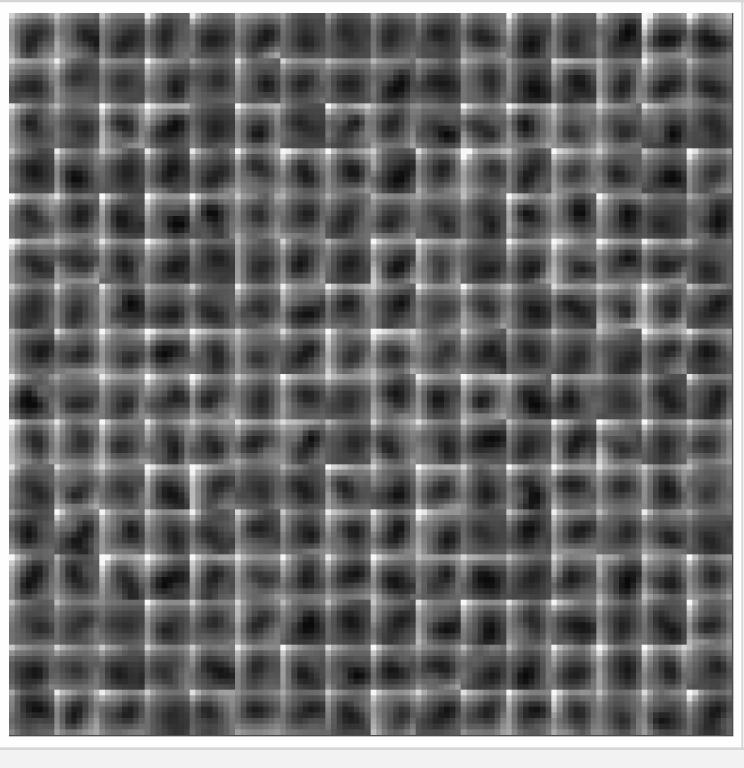
Reproduce this pattern procedurally as a WebGL 2 fragment shader.

```glsl
#version 300 es
precision highp float;
// Draws a 16 x 16 grid of grey 8 x 8 filter tiles, lit at the top left, in a white frame.

uniform vec2 u_resolution;
out vec4 fragColor;

// Layout, as fractions of the canvas
const vec2 PANEL_LO = vec2(0.0121, 0.0430);
const vec2 PANEL_HI = vec2(0.9839, 0.9831);
const vec2 OUTLINE = vec2(0.0015, 0.0015);
const float FRAME_RIGHT = 0.9965;
const float FRAME_TOP = 0.9970;
const float FRAME_BOTTOM = 0.0270;
const float RULE_WIDTH = 0.0035;

// Grid
const float TILES = 16.0;
const float CELLS = 8.0;

// Greys
const float WHITE = 0.995;
const float FOOTER = 0.95;
const float RULE = 0.84;
const float OUTLINE_GREY = 0.30;

// Tile shading
const float BASE = 0.215;
const float EDGE_LIGHT = 0.20;
const float EDGE_FALLOFF = 3.6;
const float CORNER_LIGHT = 0.25;
const float FAR_LIGHT = 0.11;
const float BLOB_DARK = 0.19;
const float MOTTLE = 0.16;
const int SAMPLES = 3;
const float FILTER_WIDTH = 1.3;

float hash(vec2 p) {
  return fract(sin(dot(p, vec2(127.1, 311.7))) * 43758.5453);
}

float noise(vec2 p) {
  vec2 i = floor(p), f = fract(p);
  f = f * f * (3.0 - 2.0 * f);
  vec2 e = vec2(0.0, 1.0);
  return mix(mix(hash(i), hash(i + e.yx), f.x),
             mix(hash(i + e.xy), hash(i + e.yy), f.x), f.y);
}

// Random value of a tile, one stream per seed
float tileRandom(vec2 tile, float seed) {
  return hash(tile + seed * vec2(17.3, 5.9));
}

// Grey of one cell; q runs from (0,0) top left to (1,1) bottom right
float tileShade(vec2 tile, vec2 q) {
  float contrast = mix(0.55, 1.25, sqrt(tileRandom(tile, 1.0)));

  // Light along the left and top edges, strongest where they meet
  vec2 strength = mix(vec2(0.5), vec2(1.45),
                      vec2(tileRandom(tile, 2.0), tileRandom(tile, 3.0)));
  vec2 nearEdge = exp(-EDGE_FALLOFF * q);
  float v = EDGE_LIGHT * dot(strength, nearEdge);
  v += CORNER_LIGHT * nearEdge.x * nearEdge.y * mix(0.4, 1.5, tileRandom(tile, 4.0));

  // Weaker light on the right and bottom edges
  vec2 farStrength = vec2(tileRandom(tile, 5.0), tileRandom(tile, 6.0)) * 2.0;
  v += FAR_LIGHT * dot(farStrength, q * q * q);

  // Dark, turned oval near the middle
  vec2 center = vec2(0.42) + 0.34 * vec2(tileRandom(tile, 7.0), tileRandom(tile, 8.0));
  float angle = 3.14159 * tileRandom(tile, 9.0);
  vec2 axis = vec2(cos(angle), sin(angle));
  vec2 d = q - center;
  d = vec2(dot(d, axis), dot(d, vec2(-axis.y, axis.x)));
  d /= vec2(mix(0.3, 0.65, tileRandom(tile, 10.0)), 0.28);
  v -= BLOB_DARK * exp(-dot(d, d));

  // Soft mottling, different in each tile
  v += MOTTLE * (noise(q * 2.7 + tile * 13.0 + 3.0) - 0.5);
  return clamp(BASE + contrast * v, 0.04, 0.97);
}

// Frame, rules and footer around the panel
float frameShade(vec2 uv) {
  if (uv.y < FRAME_BOTTOM - RULE_WIDTH) return FOOTER;
  if (uv.y < FRAME_BOTTOM || uv.y > FRAME_TOP) return RULE;
  if (uv.x > FRAME_RIGHT) return uv.x < FRAME_RIGHT + RULE_WIDTH * 0.6 ? RULE : FOOTER;
  return WHITE;
}

float scene(vec2 uv) {
  vec2 p = (uv - PANEL_LO) / (PANEL_HI - PANEL_LO);
  if (all(greaterThanEqual(p, vec2(0.0))) && all(lessThan(p, vec2(1.0)))) {
    vec2 t = vec2(p.x, 1.0 - p.y) * TILES;
    return tileShade(floor(t), floor(fract(t) * CELLS) / (CELLS - 1.0));
  }
  // Thin shadow line right of and below the panel
  bool inX = uv.x > PANEL_LO.x && uv.x < PANEL_HI.x + OUTLINE.x;
  bool inY = uv.y > PANEL_LO.y - OUTLINE.y && uv.y < PANEL_HI.y;
  return inX && inY ? OUTLINE_GREY : frameShade(uv);
}

void main() {
  // Average a small grid of samples to smooth every edge
  float sum = 0.0;
  for (int j = 0; j < SAMPLES; j++)
    for (int i = 0; i < SAMPLES; i++) {
      vec2 offset = (vec2(i, j) + 0.5) / float(SAMPLES) - 0.5;
      sum += scene((gl_FragCoord.xy + offset * FILTER_WIDTH) / u_resolution);
    }
  fragColor = vec4(vec3(sum / float(SAMPLES * SAMPLES)), 1.0);
}
```
